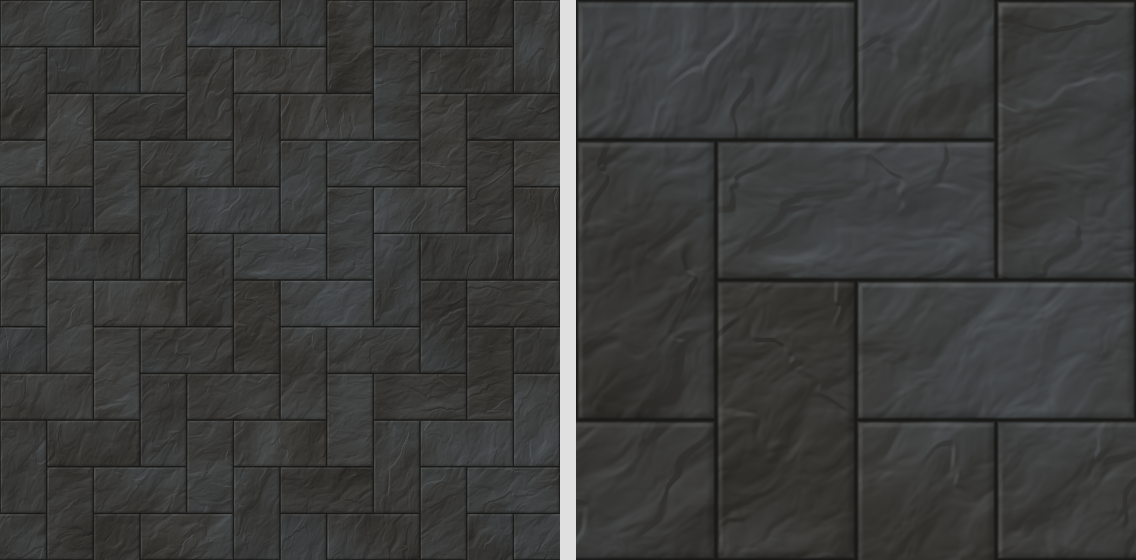
Left, the full canvas; right, a detail of the centre.
A three.js fragment shader for this texture:

```glsl
// Dark slate paving in a herringbone bond: 2 by 1 slabs on a 12 by 12 grid.
// Each cell finds its slab from its diagonal; warped, grain-aligned gradient
// noise gives the riven relief, lit from the upper left.
varying vec2 vUv;

vec2 hash2(vec2 p) {
  vec3 a = fract(p.xyx * vec3(0.1031, 0.1030, 0.0973));
  a += dot(a, a.yzx + 33.33);
  return fract((a.xx + a.yz) * a.zy);
}

float cornerSlope(vec2 corner, vec2 offset) {
  float angle = 6.2832 * hash2(corner).x;
  return dot(vec2(cos(angle), sin(angle)), offset);
}

float gradientNoise(vec2 p) {
  vec2 i = floor(p), f = fract(p);
  vec2 u = f * f * f * (f * (f * 6.0 - 15.0) + 10.0);
  vec2 e = vec2(1.0, 0.0);
  return mix(
    mix(cornerSlope(i, f), cornerSlope(i + e, f - e), u.x),
    mix(cornerSlope(i + e.yx, f - e.yx), cornerSlope(i + 1.0, f - 1.0), u.x),
    u.y);
}

// Height of the split stone: flakes that end in a sharp step, where the
// patch mask allows them, over creased octaves
float relief(vec2 p) {
  p += 0.28 * vec2(gradientNoise(p * 1.9), gradientNoise(p * 1.9 + 9.3));
  vec2 jagged = p + 0.11 * vec2(gradientNoise(p * 5.0 + 3.1), gradientNoise(p * 5.0 + 7.7));
  float level = fract(2.0 * gradientNoise(jagged * 0.8 + 4.7) + 0.25 * p.y);
  float patches = smoothstep(-0.15, 0.25, gradientNoise(p * 0.9 + 31.6));
  float height = 0.21 * patches * (smoothstep(0.0, 0.13, level) - level);
  float amplitude = 0.5;
  for (int i = 0; i < 4; i++) {
    float n = gradientNoise(p);
    height += amplitude * mix(n, 0.25 - abs(n), 0.4);
    p = p * 2.03 + 17.4;
    amplitude *= 0.5;
  }
  return height;
}

void main() {
  // Herringbone: 0 and 1 are left and right halves, 2 and 3 bottom and top
  vec2 grid = vUv * 12.0;
  vec2 cell = floor(grid);
  float part = mod(cell.x + cell.y + 1.0, 4.0);
  bool lying = part < 1.5;
  vec2 secondHalf = lying ? vec2(1.0, 0.0) : vec2(0.0, 1.0);
  vec2 origin = cell - secondHalf * step(0.5, mod(part, 2.0));
  vec2 size = 1.0 + secondHalf;
  vec2 local = grid - origin;
  vec2 slabId = mod(origin, 12.0);
  vec2 seed = hash2(slabId + 3.7);
  vec2 seed2 = hash2(slabId + 51.3);

  // Stone coordinates, stretched along a mostly diagonal grain
  vec2 stone = local + seed * 40.0;
  float angle = 0.8 + (seed2.x - 0.5) * 1.2;
  float c = cos(angle), s = sin(angle);
  mat2 grain = mat2(c, -s, s, c);
  vec2 stretch = vec2(1.15, 2.0);
  vec2 toLight = vec2(-0.6, 0.8);
  float slope = (relief(grain * stone * stretch)
    - relief(grain * (stone + toLight * 0.03) * stretch)) / 0.03;

  // Tone: floor-wide drift, slab shade, clouds, folds, lit relief and grit
  float drift = gradientNoise(vUv * 3.6 + 2.3);
  float cloud = gradientNoise(stone * 0.9 + 6.1);
  float fold = gradientNoise(grain * stone * vec2(0.9, 1.9) + 23.5);
  float tone = 0.2295 + 0.04 * (seed2.y - 0.5) + 0.035 * drift;
  tone += 0.046 * cloud + 0.026 * fold;
  tone += 0.0165 * clamp(slope, -2.0, 3.6);
  tone += 0.007 * gradientNoise(grain * stone * vec2(11.0, 17.0));

  // Tint: warm in the dark parts, cool in the light ones
  float coolness = clamp(0.5 + 0.45 * (seed.y - 0.5) + 0.5 * cloud + 0.5 * drift
    + (tone - 0.228) * 5.0, 0.0, 1.0);
  vec3 color = tone * mix(vec3(1.03, 0.995, 0.925), vec3(0.965, 1.005, 1.025), coolness);

  // Bevel: thin worn light on the top and left edges, shade on the others
  vec2 toHigh = size - local;
  float litEdge = min(local.x * 1.1, toHigh.y);
  float darkEdge = min(toHigh.x, local.y);
  float wear = 0.7 + 0.9 * gradientNoise(stone * 3.0 + 2.2);
  float rim = smoothstep(0.012, 0.03, litEdge) * (1.0 - smoothstep(0.036, 0.066, litEdge));
  color += 0.07 * rim * wear;
  color *= 1.0 - 0.16 * (1.0 - smoothstep(0.02, 0.08, darkEdge));

  // Narrow dark joint with a slight wobble
  float edge = min(litEdge, darkEdge) + 0.004 * gradientNoise(grid * 4.0);
  color = mix(vec3(0.095, 0.095, 0.087), color, smoothstep(0.0, 0.028, edge));

  gl_FragColor = vec4(color, 1.0);
}
```
